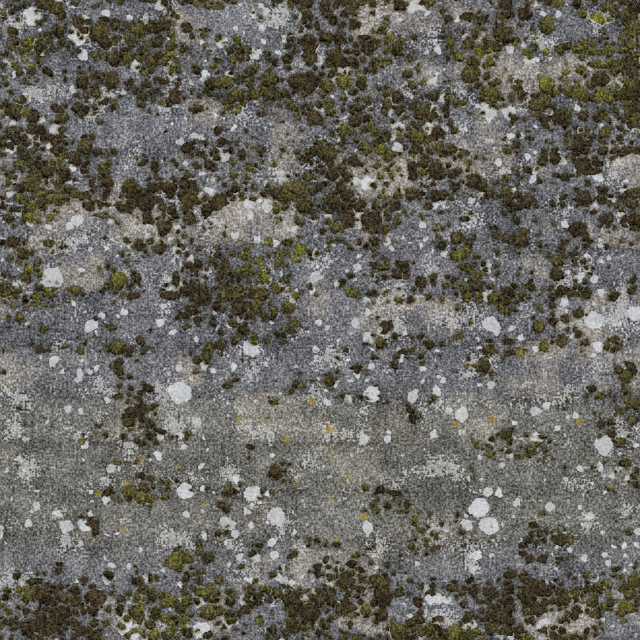
A three.js fragment shader for this texture:

```glsl
varying vec2 vUv;

const vec3 SLATE = vec3(0.435, 0.437, 0.455);
const vec3 BEIGE = vec3(0.60, 0.575, 0.545);
const vec3 DAMP_STONE = vec3(0.46, 0.455, 0.415);
const vec3 CRUST = vec3(0.71, 0.71, 0.71);
const vec3 PALE_LICHEN = vec3(0.81, 0.82, 0.83);
const vec3 YELLOW_LICHEN = vec3(0.61, 0.52, 0.24);
const vec3 MOSS_BROWN = vec3(0.215, 0.185, 0.135);
const vec3 MOSS_OLIVE = vec3(0.29, 0.275, 0.16);
const vec3 MOSS_GREEN = vec3(0.42, 0.42, 0.15);
const vec2 BLOCKS = vec2(7.0, 13.0);   // stones across and up
const float EDGE = 0.0012;             // softness of outlines
const float RAGGED = 0.0045;           // roughness of outlines
const float GRAIN = 0.27;              // strength of stone grain
const float MOSS_AMOUNT = -0.03;

vec2 hash2(vec2 p) {
  vec3 q = fract(p.xyx * vec3(0.1031, 0.1030, 0.0973));
  q += dot(q, q.yzx + 33.33);
  return fract((q.xx + q.yz) * q.zy);
}

float corner(vec2 cell, vec2 offset) {
  float angle = 6.2832 * hash2(cell).x;
  return dot(vec2(cos(angle), sin(angle)), offset);
}

float gradNoise(vec2 p) {
  vec2 i = floor(p), f = fract(p);
  vec2 u = f * f * f * (f * (f * 6.0 - 15.0) + 10.0);
  vec2 e = vec2(1.0, 0.0);
  return mix(mix(corner(i, f), corner(i + e, f - e), u.x),
             mix(corner(i + e.yx, f - e.yx), corner(i + 1.0, f - 1.0), u.x), u.y);
}

float fbm(vec2 p) {
  float sum = 0.0, amp = 1.0;
  for (int i = 0; i < 4; i++) {
    sum += amp * gradNoise(p);
    p = p * 2.03 + 17.7;
    amp *= 0.5;
  }
  return sum;
}

// Scattered discs: x = signed depth inside, y = random id, z = height on disc
vec3 spots(vec2 p, float cells, float density, vec2 radii, float seed) {
  vec2 g = p * cells + seed;
  vec3 best = vec3(-1.0, 0.0, 0.0);
  for (int y = -1; y <= 1; y++) {
    for (int x = -1; x <= 1; x++) {
      vec2 cell = floor(g) + vec2(float(x), float(y));
      vec2 rnd = hash2(cell + 57.0);
      float r = mix(radii.x, radii.y, rnd.x * rnd.x) * smoothstep(0.0, 0.12, density - rnd.y);
      vec2 d = g - cell - 0.15 - 0.7 * hash2(cell);
      float depth = (r - length(d)) / cells;
      if (r > 0.01 && depth > best.x) best = vec3(depth, fract(rnd.x * 7.3 + rnd.y * 5.1), d.y / r);
    }
  }
  return best;
}

vec3 deeper(vec3 a, vec3 b) { return a.x > b.x ? a : b; }

float cover(float depth) { return smoothstep(-EDGE, EDGE, depth); }

void main() {
  vec2 p = vUv;
  vec2 rough = vec2(fbm(p * 85.0 + 11.0), fbm(p * 85.0 + 43.0));
  vec2 q = p + RAGGED * rough;
  float fine = gradNoise(p * 310.0 + 5.0);
  float grain = fine + 0.65 * gradNoise(p * 165.0 + 91.0) + 0.4 * fbm(p * 38.0);
  float clump = fbm(p * vec2(6.5, 12.0) + 63.0);

  // Broad zones of the wall: mossy top and foot, damp band between
  float top = smoothstep(0.40, 0.72, p.y + 0.12 * gradNoise(p * 4.0 + 7.0));
  float foot = 1.0 - smoothstep(0.09, 0.18, p.y + 0.04 * gradNoise(p * 8.0));
  float damp = (1.0 - smoothstep(0.33, 0.43, p.y)) * (1.0 - foot);

  // Weathered stones with faint joints
  vec2 wall = (p + 0.02 * vec2(gradNoise(p * 9.0), gradNoise(p * 9.0 + 37.0))) * BLOCKS;
  float row = floor(wall.y);
  wall.x += 3.0 * hash2(vec2(row + 5.0, 3.0)).x;
  vec2 toJoint = (0.5 - abs(fract(wall) - 0.5)) / BLOCKS;
  float joint = 1.0 - smoothstep(0.0, 0.022, min(toJoint.x * 1.5, toJoint.y));
  float warm = hash2(floor(wall) + 20.0).x - 0.55 + 0.8 * fbm(p * 11.0 + 3.0);
  vec3 stone = mix(SLATE, BEIGE, 0.85 * smoothstep(0.0, 0.45, warm));
  stone = mix(stone, DAMP_STONE, 0.65 * damp);
  stone *= 1.0 - 0.10 * joint + 0.22 * fbm(p * 7.0 + 29.0);
  stone += GRAIN * grain;

  // Thin crusts and round lichens
  float crust = smoothstep(0.22, 0.6, fbm(p * 17.0 + 80.0) + 0.4 * grain);
  vec3 color = mix(stone, CRUST + 0.14 * grain, 0.75 * crust);
  float colony = 0.2 + 0.05 * top + 0.4 * fbm(p * 8.0 + 51.0);
  vec3 pale = deeper(spots(q, 27.0, colony, vec2(0.15, 0.46), 9.0),
                     spots(q, 58.0, colony + 0.03, vec2(0.15, 0.42), 140.0));
  color = mix(color, PALE_LICHEN + 0.10 * grain - 0.08 * pale.y, 0.93 * cover(pale.x));
  vec3 yellow = spots(p + 0.4 * (q - p), 34.0, 0.03 + 0.11 * damp, vec2(0.16, 0.26), 230.0);
  color = mix(color, YELLOW_LICHEN + 0.12 * grain, 0.8 * cover(yellow.x));

  // Moss cushions in three sizes, gathered in clumps and along joints
  float density = MOSS_AMOUNT + 0.39 * max(top, foot) - 0.04 * damp + 0.85 * clump + 0.13 * joint;
  vec3 moss = spots(q, 36.0, density, vec2(0.28, 0.56), 310.0);
  moss = deeper(moss, spots(q, 57.0, density, vec2(0.30, 0.58), 420.0));
  moss = deeper(moss, spots(q, 92.0, density + 0.04, vec2(0.28, 0.55), 530.0));
  float shadow = smoothstep(-0.005, 0.0, moss.x);
  color *= 1.0 - shadow * vec3(0.26, 0.27, 0.35);
  float green = 0.8 * moss.y - 0.36 + 0.8 * fbm(p * 6.0 + 15.0);
  vec3 tuft = mix(MOSS_BROWN, MOSS_OLIVE, smoothstep(-0.1, 0.4, green));
  tuft = mix(tuft, MOSS_GREEN, 0.75 * smoothstep(0.35, 0.85, green));
  tuft *= 0.93 + 0.26 * moss.z + 0.2 * smoothstep(0.0, 0.008, moss.x) + 0.6 * grain;
  tuft += 0.06 * grain;
  color = mix(color, tuft, cover(moss.x));

  gl_FragColor = vec4(clamp(color, 0.0, 1.0), 1.0);
}
```
